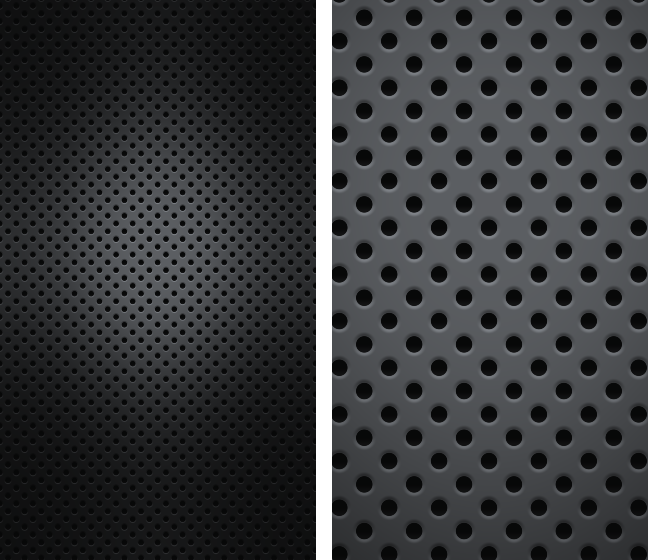
Left: the whole. Right: its middle third, enlarged.
A WebGL 1 fragment shader for this pattern:

```glsl
precision highp float;

uniform vec2 u_resolution;

const float TAU = 6.2831853;
const vec2 REPEATS = vec2(19.0, 36.0);      // two staggered holes per repeat
const vec2 LATTICE_PHASE = vec2(-0.02, 0.62);
const float HOLE_RADIUS = 0.165;            // in repeat widths
const float RIM_WIDTH = 0.075;
const vec2 GLOW_CENTER = vec2(0.5, 0.55);
const vec2 GLOW_FOCUS = vec2(0.65, 1.25);

// Offset from the closest point of a unit grid, in repeat widths.
vec2 gridOffset(vec2 cell, float cellAspect) {
  return (fract(cell + 0.5) - 0.5) * vec2(1.0, cellAspect);
}

// Offset from the closest hole of the staggered lattice.
vec2 nearestHole(vec2 cell, float cellAspect) {
  vec2 a = gridOffset(cell, cellAspect);
  vec2 b = gridOffset(cell + 0.5, cellAspect);
  return dot(a, a) < dot(b, b) ? a : b;
}

// Soft periodic spotlight with a broad top.
float spotlight(vec2 uv, vec2 center, vec2 focus) {
  vec2 falloff = focus * (1.0 - cos(TAU * (uv - center)));
  float glow = exp(-falloff.x - falloff.y);
  return 1.0 - pow(max(1.0 - glow, 0.0), 1.65);
}

// Signed bevel: bright on the lower lip, dark on the upper one.
float rimBevel(vec2 offset, float edge, float width) {
  float band = 1.0 - smoothstep(0.0, width, abs(edge - 0.3 * width));
  float facing = -offset.y / max(length(offset), 0.001);
  return band * facing;
}

void main() {
  vec2 uv = gl_FragCoord.xy / u_resolution;
  float cellAspect = u_resolution.y * REPEATS.x / (u_resolution.x * REPEATS.y);
  float pixel = REPEATS.x / u_resolution.x;

  vec2 offset = nearestHole(uv * REPEATS - LATTICE_PHASE, cellAspect);
  float edge = length(offset) - HOLE_RADIUS;

  // Lit metal sheet
  float sheet = 0.05 + 0.32 * spotlight(uv, GLOW_CENTER, GLOW_FOCUS);

  // Pressed lip around each hole
  float bevel = rimBevel(offset, edge, RIM_WIDTH);
  float lip = max(bevel, 0.0) * (0.07 + 0.22 * sheet);
  float shadow = max(-bevel, 0.0) * 0.35 * sheet;
  float metal = sheet + lip - shadow;

  // Dark opening, a little lighter toward its lower wall
  float wall = smoothstep(0.0, HOLE_RADIUS, -offset.y);
  float opening = 0.03 + 0.14 * sheet * wall;

  float inside = 1.0 - smoothstep(-0.5 * pixel, 0.5 * pixel, edge);
  float value = mix(metal, opening, inside);
  vec3 steelTint = vec3(0.97, 1.0, 1.04);
  gl_FragColor = vec4(value * steelTint, 1.0);
}
```
